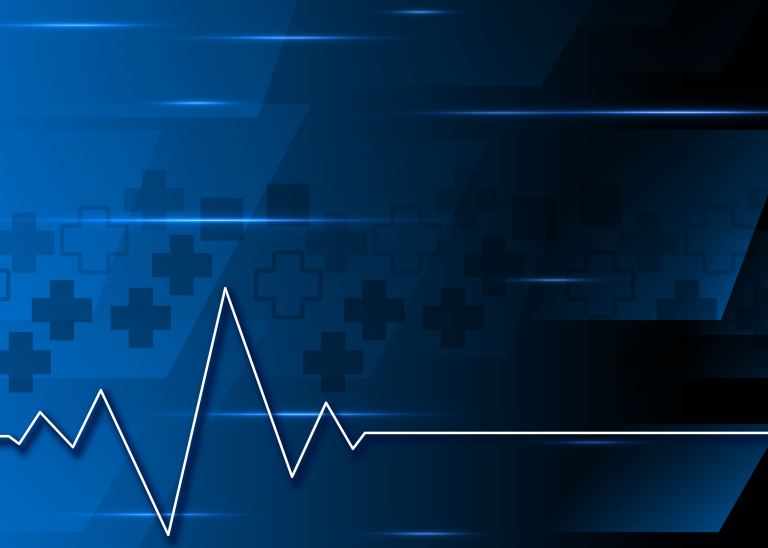
Give the GLSL for this background, as a Shadertoy shader.

```glsl
// A pulse trace over a blue-to-black backdrop of slanted glass panels,
// faint medical crosses and thin horizontal light streaks. Everything is
// built from distance functions; units are canvas heights, origin lower left.

const vec3 BLUE = vec3(0.0, 0.365, 0.675);
const vec3 STREAK_COLOR = vec3(0.06, 0.36, 0.85);
const vec3 SHADOW_COLOR = vec3(0.0, 0.07, 0.25);
const float FADE_END = 1.25;        // x where the backdrop turns black
const float CROSS_PERIOD = 0.570;   // horizontal repeat of the cross cluster
const float CROSS_HALF = 0.055;
const float ARM_HALF = 0.022;
const float SQUARE_HALF = 0.039;
const float OUTLINE_HALF = 0.004;
const float LINE_HALF = 0.0023;
const vec2 SHADOW_OFFSET = vec2(0.008, -0.011);

// Cluster symbols: centre, kind (0 cross, 1 outlined cross, 2 square), strength
const vec4 SYMBOLS[10] = vec4[10](
    vec4(0.113, 0.434, 0, 0.32), vec4(0.257, 0.420, 0, 0.30),
    vec4(0.038, 0.339, 0, 0.30), vec4(0.332, 0.516, 0, 0.26),
    vec4(0.281, 0.635, 0, 0.14), vec4(0.044, 0.557, 0, 0.15),
    vec4(0.172, 0.562, 1, 0.14), vec4(0.526, 0.480, 1, 0.22),
    vec4(0.405, 0.600, 2, 0.24), vec4(0.526, 0.626, 2, 0.26));

// Light streaks: centre, half length, intensity
const vec4 STREAKS[12] = vec4[12](
    vec4(0.137, 0.954, 0.20, 0.75), vec4(0.529, 0.931, 0.23, 0.75),
    vec4(0.766, 0.978, 0.09, 0.70), vec4(0.359, 0.812, 0.12, 0.70),
    vec4(0.912, 0.794, 0.22, 0.55), vec4(1.241, 0.795, 0.38, 1.20),
    vec4(0.392, 0.598, 0.40, 1.10), vec4(1.009, 0.489, 0.12, 0.65),
    vec4(0.547, 0.244, 0.29, 0.95), vec4(1.082, 0.193, 0.13, 0.80),
    vec4(0.292, 0.061, 0.19, 0.65), vec4(0.776, 0.026, 0.13, 0.65));

// Corners of the pulse trace
const vec2 PULSE[13] = vec2[13](
    vec2(-0.1, 0.204), vec2(0.016, 0.204), vec2(0.035, 0.190),
    vec2(0.073, 0.248), vec2(0.133, 0.184), vec2(0.184, 0.288),
    vec2(0.307, 0.024), vec2(0.411, 0.474), vec2(0.533, 0.130),
    vec2(0.595, 0.265), vec2(0.644, 0.181), vec2(0.666, 0.210),
    vec2(2.0, 0.210));

float cover(float dist) {
    float pixel = 1.0 / iResolution.y;
    return 1.0 - smoothstep(-0.7 * pixel, 0.7 * pixel, dist);
}

float boxDist(vec2 p, vec2 halfSize) {
    vec2 d = abs(p) - halfSize;
    return length(max(d, 0.0)) + min(max(d.x, d.y), 0.0);
}

float crossDist(vec2 p, float reach, float arm) {
    return min(boxDist(p, vec2(reach, arm)), boxDist(p, vec2(arm, reach)));
}

float segmentDist(vec2 p, vec2 a, vec2 b) {
    vec2 ab = b - a;
    return length(p - a - ab * clamp(dot(p - a, ab) / dot(ab, ab), 0.0, 1.0));
}

float pulseDist(vec2 p) {
    float d = 1e3;
    for (int i = 0; i < 12; i++) d = min(d, segmentDist(p, PULSE[i], PULSE[i + 1]));
    return d;
}

// Panel with a slanted right edge, brightest there and toward its base
float panel(vec2 p, vec2 topRight, float bottom, float slope, float fade) {
    float inset = topRight.x - (topRight.y - p.y) * slope - p.x;
    float rise = clamp((p.y - bottom) / (topRight.y - bottom), 0.0, 1.0);
    float shape = cover(-inset) * cover(p.y - topRight.y) * cover(bottom - p.y);
    return shape * max(0.0, 1.0 - inset / fade) * mix(1.0, 0.55, rise);
}

float panels(vec2 p) {
    // left side
    float s = 0.15 * panel(p, vec2(0.542, 1.0), 0.786, 0.333, 0.55);
    s += 0.17 * panel(p, vec2(0.568, 0.810), 0.310, 0.53, 0.55);
    s += 0.12 * panel(p, vec2(0.294, 0.763), 0.416, 0.37, 0.50);
    s += 0.11 * panel(p, vec2(0.266, 0.226), 0.029, 0.58, 0.30);
    s += 0.10 * panel(p, vec2(0.493, 0.416), -0.01, 0.58, 0.50);
    // middle and top right
    s += 0.07 * panel(p, vec2(0.894, 0.745), 0.310, 0.50, 0.35);
    s += 0.05 * panel(p, vec2(1.013, 0.626), 0.347, 0.31, 0.30);
    s += 0.10 * panel(p, vec2(1.084, 1.0), 0.843, 0.62, 0.40);
    s += 0.06 * panel(p, vec2(1.241, 1.0), 0.953, 0.60, 0.25);
    s += 0.07 * panel(p, vec2(1.391, 1.0), 0.869, 0.58, 0.25);
    // glowing right side
    s += 0.60 * panel(p, vec2(1.446, 0.763), 0.416, 0.376, 0.36);
    s += 0.42 * panel(p, vec2(1.505, 0.580), 0.389, 0.40, 0.20);
    s += 0.30 * panel(p, vec2(1.480, 0.389), 0.310, 0.40, 0.22);
    s += 0.75 * panel(p, vec2(1.425, 0.226), 0.029, 0.576, 0.32);
    return s;
}

void mainImage(out vec4 fragColor, in vec2 fragCoord) {
    vec2 p = fragCoord / iResolution.y;

    // Backdrop and panels
    float light = pow(max(0.0, 1.0 - p.x / FADE_END), 1.2) + 0.015;
    vec3 color = BLUE * (light + panels(p));

    // Repeating crosses and squares
    for (int i = 0; i < 10; i++) {
        vec4 s = SYMBOLS[i];
        vec2 q = p - s.xy;
        q.x -= CROSS_PERIOD * round(q.x / CROSS_PERIOD);
        float d = crossDist(q, CROSS_HALF, ARM_HALF);
        if (s.z > 1.5) d = boxDist(q, vec2(SQUARE_HALF));
        else if (s.z > 0.5) d = abs(d - OUTLINE_HALF) - OUTLINE_HALF;
        color *= 1.0 - s.w * cover(d);
    }

    // Light streaks: thin bright core inside a soft halo
    for (int i = 0; i < 12; i++) {
        vec4 s = STREAKS[i];
        vec2 q = abs(p - s.xy);
        float along = exp(-3.0 * q.x * q.x / (s.z * s.z));
        float core = exp(-q.y / 0.0018) * along;
        float halo = exp(-q.y / (0.003 + 0.012 * s.z)) * along;
        color += s.w * (STREAK_COLOR * (0.55 * core + 0.4 * halo) + 0.4 * core * along * along);
    }

    // Pulse trace with its shadow
    float shadow = exp(-pow(pulseDist(p - SHADOW_OFFSET) / 0.011, 2.0));
    color = mix(color, min(color, SHADOW_COLOR), 0.7 * shadow);
    color = mix(color, vec3(1.0), cover(pulseDist(p) - LINE_HALF));

    fragColor = vec4(clamp(color, 0.0, 1.0), 1.0);
}
```
